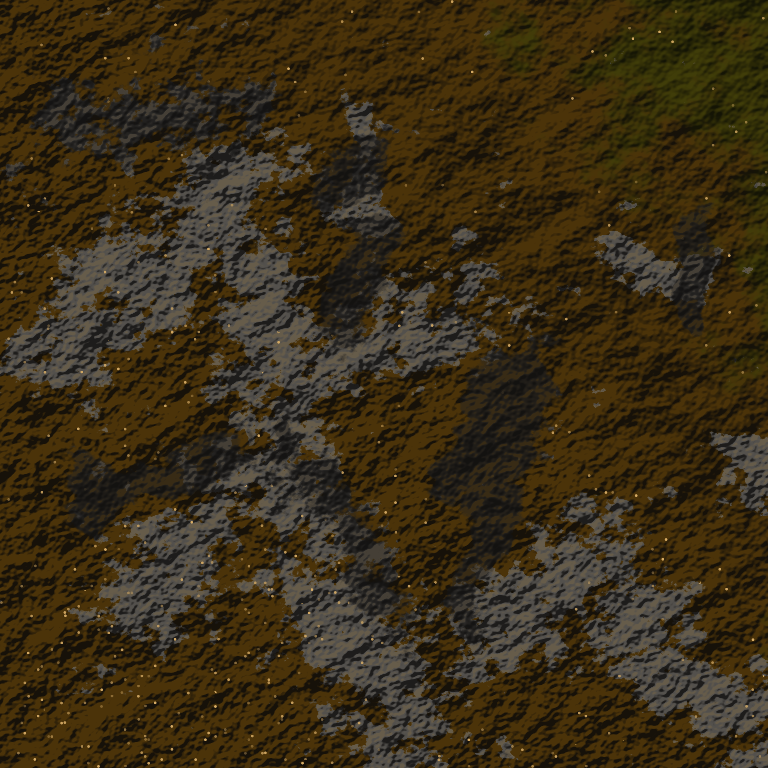
A three.js fragment shader for this texture:

```glsl
varying vec2 vUv;

const vec3 CREVICE = vec3(0.085, 0.065, 0.035);
const vec3 SOIL = vec3(0.20, 0.14, 0.035);
const vec3 OCHRE = vec3(0.295, 0.20, 0.035);
const vec3 MOSS = vec3(0.17, 0.19, 0.025);
const vec3 SLATE = vec3(0.115, 0.11, 0.105);
const vec3 STONE = vec3(0.325, 0.315, 0.30);
const vec3 PALE_STONE = vec3(0.40, 0.36, 0.29);
const vec3 GLINT = vec3(0.85, 0.68, 0.40);
const vec2 LIGHT_DIR = vec2(-0.55, 0.83);

float hash(vec2 p) {
  vec3 q = fract(vec3(p.xyx) * 0.1031);
  q += dot(q, q.yzx + 33.33);
  return fract((q.x + q.y) * q.z);
}

float cornerSlope(vec2 cell, vec2 offset) {
  float angle = 6.2832 * hash(cell);
  return dot(vec2(cos(angle), sin(angle)), offset);
}

float gradientNoise(vec2 p) {
  vec2 i = floor(p), f = fract(p);
  vec2 u = f * f * f * (f * (f * 6.0 - 15.0) + 10.0);
  vec2 e = vec2(1.0, 0.0);
  float low = mix(cornerSlope(i, f), cornerSlope(i + e, f - e), u.x);
  float high = mix(cornerSlope(i + e.yx, f - e.yx), cornerSlope(i + 1.0, f - 1.0), u.x);
  return mix(low, high, u.y);
}

float fbm(vec2 p, float persistence) {
  float sum = 0.0, amp = 0.5;
  for (int i = 0; i < 5; i++) {
    sum += amp * gradientNoise(p);
    p = mat2(1.6, 1.2, -1.2, 1.6) * p + 17.3;
    amp *= persistence;
  }
  return sum;
}

// Ground height, slightly drawn out along a rising diagonal
float height(vec2 p) {
  vec2 q = vec2(dot(p, vec2(0.92, 0.39)), dot(p, vec2(-0.39, 0.92)));
  return fbm(q * vec2(8.5, 11.0) + 40.0, 0.68);
}

// Soft stroke from a to b
float band(vec2 p, vec2 a, vec2 b, float width) {
  vec2 ab = b - a;
  float t = clamp(dot(p - a, ab) / dot(ab, ab), 0.0, 1.0);
  float d = length(p - a - ab * t) / width;
  return exp(-d * d);
}

float rockBands(vec2 p) {
  float r = band(p, vec2(0.32, 0.77), vec2(0.09, 0.55), 0.085);
  r = max(r, band(p, vec2(0.34, 0.64), vec2(0.39, 0.32), 0.08));
  r = max(r, band(p, vec2(0.47, 0.54), vec2(0.60, 0.60), 0.08));
  r = max(r, band(p, vec2(0.19, 0.22), vec2(0.28, 0.35), 0.085));
  r = max(r, band(p, vec2(0.42, 0.28), vec2(0.53, 0.03), 0.09));
  r = max(r, band(p, vec2(0.61, 0.17), vec2(0.79, 0.26), 0.085));
  r = max(r, band(p, vec2(0.84, 0.17), vec2(0.98, 0.04), 0.075));
  r = max(r, band(p, vec2(0.82, 0.66), vec2(0.91, 0.64), 0.035));
  r = max(r, band(p, vec2(0.49, 0.86), vec2(0.47, 0.70), 0.03));
  r = max(r, 0.8 * band(p, vec2(0.08, 0.84), vec2(0.28, 0.86), 0.07));
  return max(r, band(p, vec2(0.94, 0.43), vec2(1.0, 0.38), 0.035));
}

float hollowBands(vec2 p) {
  float s = band(p, vec2(0.48, 0.68), vec2(0.44, 0.58), 0.04);
  s = max(s, band(p, vec2(0.68, 0.52), vec2(0.61, 0.37), 0.045));
  s = max(s, band(p, vec2(0.65, 0.35), vec2(0.60, 0.20), 0.035));
  s = max(s, band(p, vec2(0.13, 0.36), vec2(0.28, 0.40), 0.04));
  s = max(s, band(p, vec2(0.49, 0.80), vec2(0.45, 0.77), 0.035));
  s = max(s, band(p, vec2(0.90, 0.71), vec2(0.90, 0.59), 0.022));
  s = max(s, 0.65 * band(p, vec2(0.38, 0.42), vec2(0.51, 0.21), 0.05));
  return max(s, 0.6 * band(p, vec2(0.08, 0.84), vec2(0.28, 0.86), 0.08));
}

// Sparse bright grains, one candidate per cell
float glints(vec2 p, float cells, float density) {
  vec2 cell = floor(p * cells);
  vec2 centre = 0.4 + 0.2 * vec2(hash(cell + 5.0), hash(cell + 91.0));
  float dotMask = 1.0 - smoothstep(0.25, 0.55, length(fract(p * cells) - centre));
  return dotMask * step(1.0 - density, hash(cell + 23.0)) * (0.35 + 0.65 * hash(cell + 57.0));
}

void main() {
  vec2 p = vUv;
  float ground = height(p);
  float relief = ground - height(p + LIGHT_DIR * 0.003);
  vec2 warp = 0.05 * vec2(gradientNoise(p * 11.0), gradientNoise(p * 11.0 + 60.0));
  float ragged = fbm(p * vec2(13.0, 16.0) + 8.0, 0.7);
  float crumbs = fbm(p * vec2(34.0, 44.0) + 31.0, 0.6);
  float patches = fbm(p * 4.0 + 70.0, 0.6);
  float calm = smoothstep(0.95, 1.4, p.x + p.y);

  // Earth with scattered moss towards the right
  float lit = 0.53 + relief * mix(9.0, 5.0, calm) + 0.5 * patches + 0.25 * crumbs;
  vec3 earth = mix(CREVICE, SOIL, smoothstep(0.08, 0.42, lit));
  earth = mix(earth, OCHRE, smoothstep(0.38, 0.75, lit));
  float moss = smoothstep(1.5, 1.85, p.x * 1.3 + p.y * 0.6 + 0.9 * patches + 0.5 * ragged);
  earth = mix(earth, MOSS * (0.45 + 0.9 * clamp(lit, 0.0, 1.0)), 0.7 * moss);

  // Bare stone, broken into ragged pieces
  float cover = rockBands(p + warp) + 1.25 * ragged + 1.1 * crumbs - 0.66;
  float rock = smoothstep(-0.06, 0.07, cover);
  float stoneLit = 0.58 + relief * 8.0 + 0.3 * ragged;
  vec3 stone = mix(SLATE, STONE, smoothstep(0.1, 0.6, stoneLit));
  stone = mix(stone, PALE_STONE, smoothstep(0.65, 1.05, stoneLit));
  vec3 color = mix(earth, stone, rock);

  // Shaded hollows and their crumbling rims
  float depth = hollowBands(p + warp) + 0.7 * ragged + 0.6 * crumbs;
  float hollow = smoothstep(0.36, 0.58, depth);
  vec3 shade = SLATE * (0.65 + 0.6 * clamp(stoneLit, 0.0, 1.0));
  color = mix(color, shade, hollow * mix(0.88, 0.5, smoothstep(0.6, 1.0, stoneLit)));

  // Clustered grains
  float density = mix(0.022, 0.004, smoothstep(0.1, 0.6, p.y + 0.3 * p.x));
  density *= clamp(1.0 + 5.0 * patches, 0.2, 2.0);
  color = mix(color, GLINT, glints(p, 230.0, density) * (1.0 - 0.9 * hollow));

  gl_FragColor = vec4(color, 1.0);
}
```
